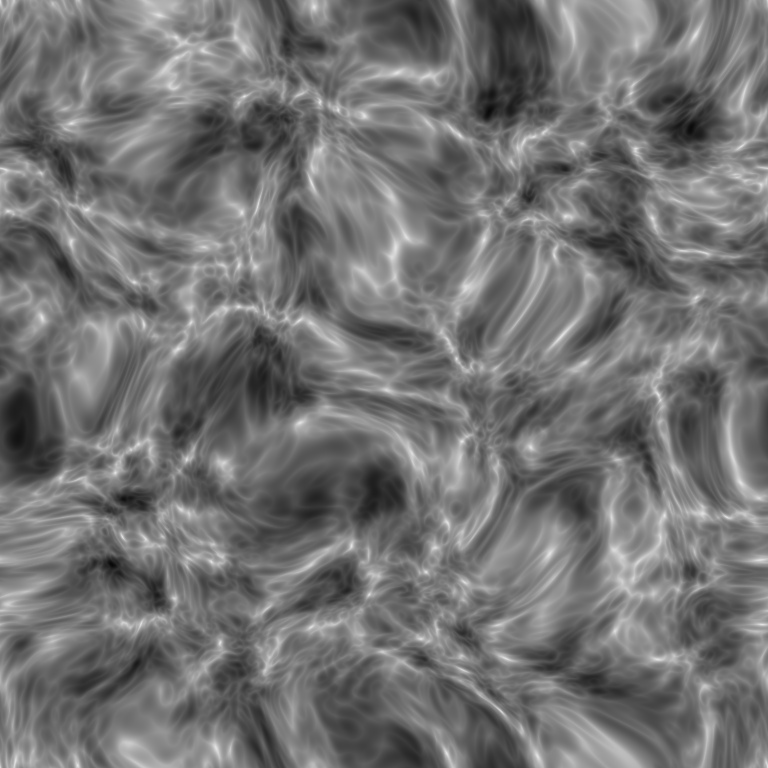
Give the GLSL for this texture, as a three.js fragment shader.

```glsl
// Grey smoky web: bright wisps and creases around soft dark hollows.
// Octaves of folded gradient noise are summed on a domain bent by slower noise;
// every lattice wraps at a whole number of cells, so the square tiles.
varying vec2 vUv;

const float TAU = 6.2831853;

float hash(vec3 p) {
  p = fract(p * vec3(0.1031, 0.1130, 0.0973));
  p += dot(p, p.yzx + 33.33);
  return fract((p.x + p.y) * p.z);
}

// Slope of one lattice corner, dotted with the offset from that corner
float corner(vec2 cell, vec2 offset, float period, float seed) {
  float angle = TAU * hash(vec3(mod(cell, period), seed));
  return dot(vec2(cos(angle), sin(angle)), offset);
}

// Gradient noise that repeats after 'period' cells across the canvas
float wrapNoise(vec2 uv, float period, float seed) {
  vec2 p = uv * period;
  vec2 cell = floor(p);
  vec2 f = p - cell;
  vec2 s = f * f * f * (f * (f * 6.0 - 15.0) + 10.0);
  vec2 r = vec2(1.0, 0.0);
  float low = mix(corner(cell, f, period, seed),
                  corner(cell + r.xy, f - r.xy, period, seed), s.x);
  float high = mix(corner(cell + r.yx, f - r.yx, period, seed),
                   corner(cell + r.xx, f - r.xx, period, seed), s.x);
  return mix(low, high, s.y);
}

vec2 bend(vec2 uv, float period, float seed) {
  return vec2(wrapNoise(uv, period, seed), wrapNoise(uv, period, seed + 1.0));
}

// Sum of folded noise: near zero along creases, large inside hollows
float foldedDepth(vec2 uv) {
  float depth = 0.0;
  float period = 7.0;
  float weight = 1.0;
  for (int i = 0; i < 4; i++) {
    float n = wrapNoise(uv, period, 11.0 + 7.0 * float(i));
    depth += weight * sqrt(n * n + 0.0005);
    period *= 2.0;
    weight *= 0.65;
  }
  return depth;
}

void main() {
  // Bend the domain so that creases curl and stretch into wisps
  vec2 uv = vUv + 0.13 * bend(vUv, 4.0, 3.0);
  uv += 0.035 * bend(uv, 11.0, 51.0);

  // Hollows darken evenly; meeting creases flare towards white
  float depth = foldedDepth(uv);
  float flare = 0.36 * exp(-9.0 * depth);
  float grey = 0.70 - 0.65 * depth + flare;

  gl_FragColor = vec4(vec3(clamp(grey, 0.03, 0.97)), 1.0);
}
```
